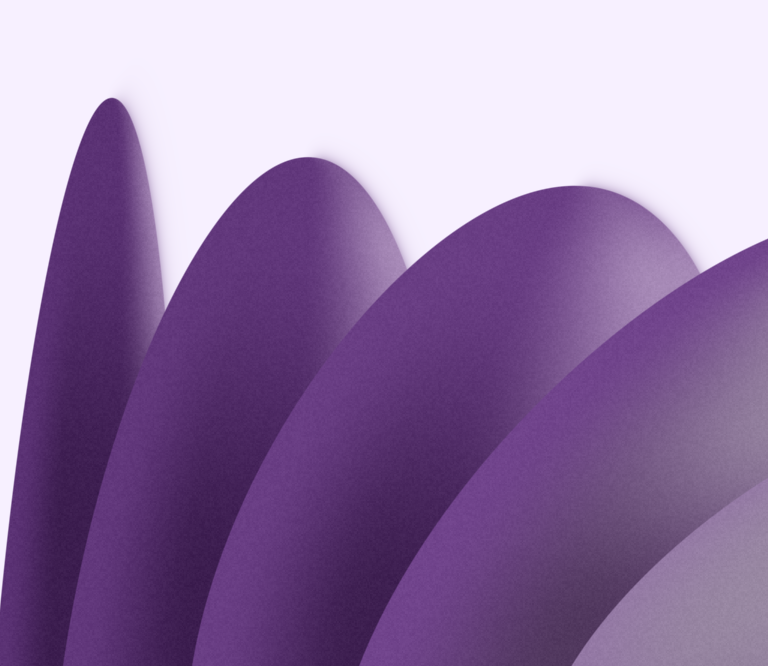
Reproduce this background procedurally as a WebGL 2 fragment shader.

```glsl
#version 300 es
precision highp float;

uniform vec2 u_resolution;
out vec4 fragColor;

const int PETALS = 5;
const vec3 PAPER = vec3(0.968, 0.942, 1.0);
const vec3 HALO = vec3(0.66, 0.56, 0.73);
const vec3 PLUM = vec3(0.355, 0.195, 0.455);
const vec3 ORCHID = vec3(0.47, 0.29, 0.58);
const vec3 NIGHT = vec3(0.235, 0.115, 0.31);
const vec3 DUSK = vec3(0.32, 0.225, 0.37);
const vec3 LILAC = vec3(0.68, 0.57, 0.74);
const vec3 ASH = vec3(0.60, 0.54, 0.635);
const vec3 MAUVE = vec3(0.57, 0.44, 0.65);

// Petal tips, and their outlines as (roundness, taper, lean)
const vec2 TIPS[PETALS] = vec2[](
    vec2(0.168, 0.853), vec2(0.4625, 0.764), vec2(0.863, 0.721),
    vec2(1.336, 0.685), vec2(1.5015, 0.407));
const vec3 OUTLINES[PETALS] = vec3[](
    vec3(0.0293, 0.009, 0.045), vec3(0.168, 0.085, 0.10),
    vec3(0.392, 0.307, 0.265), vec3(0.619, 0.477, 0.45),
    vec3(0.646, 0.98, 0.60));
const float LIGHT_START[PETALS] = float[](0.62, 0.52, 0.38, 0.04, -0.2);

float hash(vec2 cell) {
    vec3 q = fract(vec3(cell.xyx) * 0.1031);
    q += dot(q, q.yzx + 33.33);
    return fract((q.x + q.y) * q.z);
}

float valueNoise(vec2 p) {
    vec2 cell = floor(p);
    vec2 f = fract(p);
    f = f * f * (3.0 - 2.0 * f);
    float low = mix(hash(cell), hash(cell + vec2(1, 0)), f.x);
    float high = mix(hash(cell + vec2(0, 1)), hash(cell + vec2(1, 1)), f.x);
    return mix(low, high, f.y);
}

// Offset from the leaning centre line
float axisOffset(vec2 p, vec2 tip, float lean) {
    return p.x - tip.x + lean * (tip.y - p.y);
}

// Squared half width at a given depth below the tip
float widthSquared(float depth, vec3 outline) {
    return outline.x * depth - outline.y * pow(max(depth, 0.0), 2.5);
}

// Implicit outline divided by its gradient length
float petalDistance(vec2 p, vec2 tip, vec3 outline) {
    float depth = tip.y - p.y;
    float offset = axisOffset(p, tip, outline.z);
    float slope = 2.0 * offset * outline.z - outline.x
        + 2.5 * outline.y * pow(max(depth, 0.0), 1.5);
    float field = offset * offset - widthSquared(depth, outline);
    return field / max(length(vec2(2.0 * offset, slope)), 0.001);
}

// Shadow gathers in the lower body, light along the right flank
vec3 petalColor(vec2 p, vec2 tip, vec3 outline, float lightStart, float order) {
    float depth = tip.y - p.y;
    float halfWidth = sqrt(max(widthSquared(depth, outline), 0.00001));
    float across = 0.5 + 0.5 * axisOffset(p, tip, outline.z) / halfWidth;
    float last = step(0.9, order);
    float gray = smoothstep(0.45, 0.8, order);

    vec3 edge = mix(mix(PLUM, ORCHID, order), MAUVE, last);
    vec3 shade = mix(mix(NIGHT, DUSK, gray), ASH * 0.85, last);
    vec3 light = mix(LILAC, ASH, gray);
    float shadow = smoothstep(0.02, 0.32, across) * smoothstep(0.08, 0.65, depth);
    float glow = smoothstep(lightStart, lightStart + 0.48, across)
        * smoothstep(-0.08, 0.15, depth)
        * (1.0 - smoothstep(0.3, 0.62, depth));
    return mix(mix(edge, shade, shadow), light, 0.92 * glow);
}

void main() {
    vec2 p = gl_FragCoord.xy / u_resolution.y;
    float pixel = 1.0 / u_resolution.y;
    float grain = valueNoise(p * 300.0) + hash(floor(p * 444.0)) - 1.0;
    vec3 color = PAPER;
    float body = 0.0;

    // Petals overlap from left to right
    for (int i = 0; i < PETALS; i++) {
        float order = float(i) / float(PETALS - 1);
        float dist = petalDistance(p, TIPS[i], OUTLINES[i]);
        float offset = axisOffset(p, TIPS[i], OUTLINES[i].z);
        float side = smoothstep(-0.01, 0.03, offset);
        float halo = exp(-max(dist, 0.0) / 0.008) * side * (1.0 - body);
        float cover = 1.0 - smoothstep(-pixel, pixel, dist);
        vec3 petal = petalColor(p, TIPS[i], OUTLINES[i], LIGHT_START[i], order);
        color = mix(color, HALO, 0.65 * halo);
        color = mix(color, petal, cover);
        body = max(body, cover);
    }

    color += 0.022 * grain * body;
    fragColor = vec4(clamp(color, 0.0, 1.0), 1.0);
}
```
